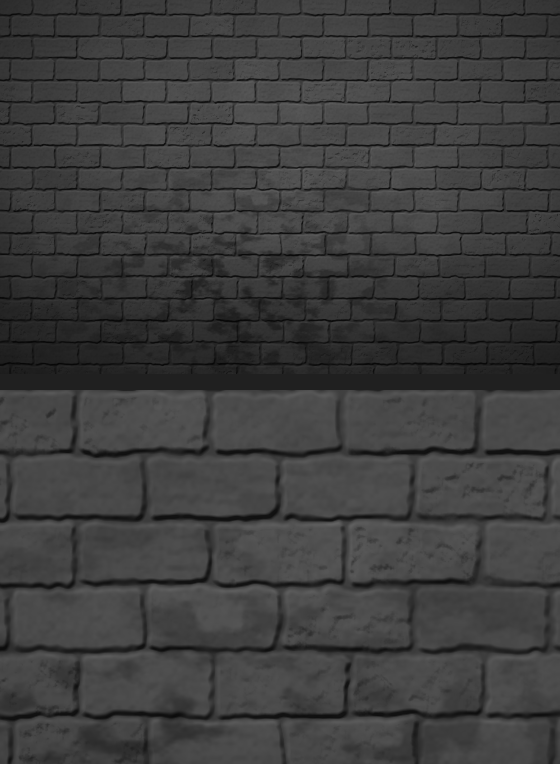
Top: the whole. Bottom: its middle third, enlarged.
Write a Shadertoy shader that draws this texture.

```glsl
// Dark painted brick wall in running bond, about 12.5 bricks by 17 courses.
// A height field of rounded, worn bricks is lit from above by differencing;
// a soft vignette and grime near the base darken the paint.

float hash(vec2 p) {
    vec3 q = fract(p.xyx * vec3(0.1031, 0.1030, 0.0973));
    q += dot(q, q.yzx + 33.33);
    return fract((q.x + q.y) * q.z);
}

float noise(vec2 p) {
    vec2 i = floor(p), f = fract(p);
    f = f * f * (3.0 - 2.0 * f);
    return mix(mix(hash(i), hash(i + vec2(1, 0)), f.x),
               mix(hash(i + vec2(0, 1)), hash(i + vec2(1, 1)), f.x), f.y);
}

float fbm(vec2 p) {
    float sum = 0.0, amp = 0.5;
    for (int i = 0; i < 4; i++) {
        sum += amp * noise(p);
        p = p * 2.03 + 17.7;
        amp *= 0.5;
    }
    return sum / 0.9375;
}

// Wall height at p (one unit per course); also gives the brick id and face mask
float relief(vec2 p, out vec2 id, out float face) {
    // Uneven edges
    vec2 w = p + 0.07 * (vec2(noise(p * 2.5), noise(p * 2.5 + 40.0)) - 0.5);
    w += 0.05 * (vec2(noise(p * 7.0 + 9.0), noise(p * 7.0 + 70.0)) - 0.5);

    // Running bond, with slightly longer bricks in the lower courses
    float row = floor(w.y);
    float len = mix(2.085, 2.05, smoothstep(1.0, 8.0, row));
    float x = (w.x - mix(1.505, 0.485, mod(row, 2.0))) / len;
    x += 0.02 * (hash(vec2(row, 5.0)) - 0.5);
    id = vec2(floor(x), row);

    // Rounded brick
    vec2 q = (fract(vec2(x, w.y)) - 0.5) * vec2(len, 1.0);
    vec2 e = abs(q) - vec2(len * 0.5, 0.5) + 0.14 + 0.025 * hash(id + 3.0);
    float d = length(max(e, 0.0)) + min(max(e.x, e.y), 0.0) - 0.1;
    face = smoothstep(0.05, -0.05, d);

    // Each brick blends pits and drag marks in its own proportions
    float pits = smoothstep(0.5, 0.8, fbm(p * 5.0 + id * 3.1));
    float drags = noise(p * vec2(1.3, 8.0) + p.x * 0.4 + id * 5.7);
    float rough = hash(id + 11.0);
    float wear = 0.45 * pits * rough * rough + 0.2 * drags * hash(id + 23.0);
    return face * (1.0 - wear) + 0.12 * noise(p * 9.0);
}

void mainImage(out vec4 fragColor, in vec2 fragCoord) {
    vec2 uv = fragCoord / iResolution.xy;
    vec2 p = fragCoord / iResolution.y * 17.12 - vec2(0.0, 0.435);

    // Slope towards the light, above and a little left
    vec2 id, otherId;
    float face, otherFace;
    float height = relief(p, id, face);
    float slope = height - relief(p + vec2(-0.025, 0.055), otherId, otherFace);

    // Broad light: brightest above the centre, dim at the sides and base
    float side = 2.0 * abs(uv.x - 0.53);
    float tone = 0.31 * (1.0 - 0.27 * side * side);
    tone *= mix(0.5, 1.0, smoothstep(-0.08, 0.5, uv.y));
    tone *= 1.0 - 0.2 * smoothstep(0.7, 1.05, uv.y);

    // Paint variation from brick to brick and across the wall
    tone *= 1.0 + face * 0.09 * (hash(id + 31.0) - 0.5);
    tone *= 0.94 + 0.12 * fbm(p * 0.8);
    tone *= 0.97 + 0.06 * noise(p * 14.0);

    // Lit lips, shadowed undersides and recessed joints
    float shadow = 0.6 + 0.7 * noise(p * 1.1 + 50.0);
    tone *= 1.0 + 0.2 * max(slope, 0.0);
    tone *= 1.0 - min(shadow * max(-slope, 0.0), 0.72);
    tone *= 1.0 - 0.2 * (1.0 - face);

    // Grime in the lower courses, heaviest left of centre
    float grime = smoothstep(0.42, 0.72, fbm(p * vec2(1.6, 2.4) + 8.0));
    float patchArea = exp(-12.0 * dot(uv - vec2(0.42, 0.22), uv - vec2(0.42, 0.22)));
    tone *= 1.0 - 0.4 * grime * patchArea;

    fragColor = vec4(vec3(tone), 1.0);
}
```
